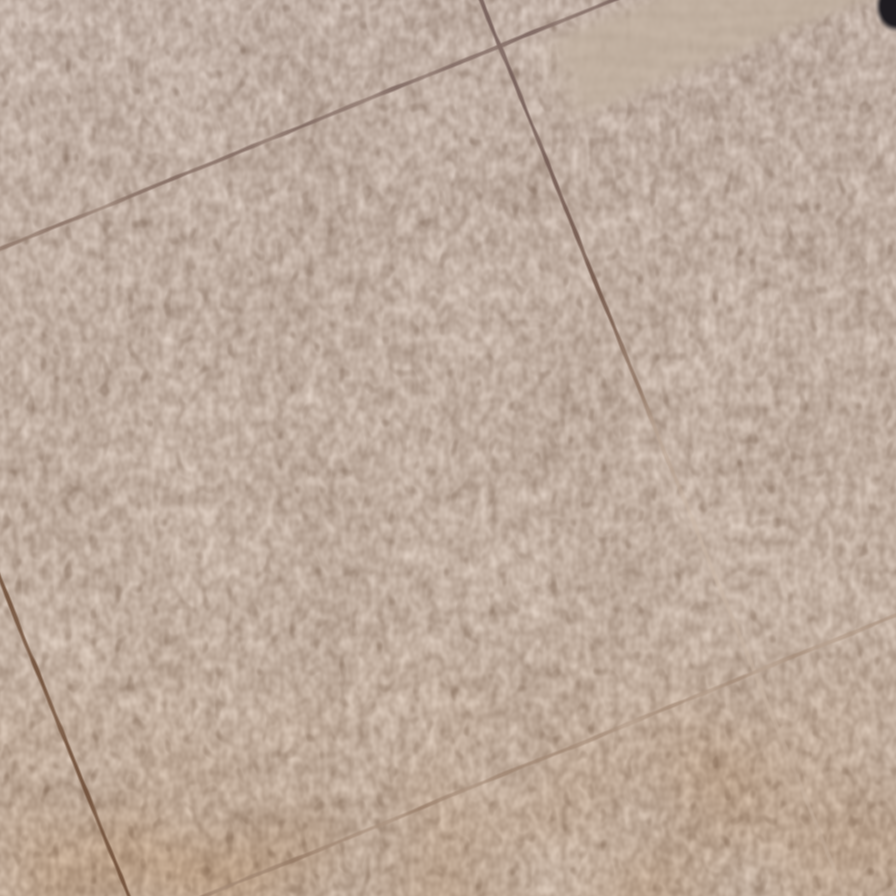
This texture is drawn by a Shadertoy shader. Its source:

```glsl
const vec3 STONE = vec3(0.755, 0.683, 0.630);
const vec3 GRAIN_RANGE = vec3(0.165, 0.178, 0.186);
const vec3 MAUVE_JOINT = vec3(0.46, 0.37, 0.35);
const vec3 BROWN_JOINT = vec3(0.44, 0.31, 0.22);
const vec3 WORN_JOINT = vec3(0.80, 0.72, 0.65);
const vec3 RUST_TINT = vec3(0.95, 0.885, 0.80);
const vec3 SMEAR = vec3(0.755, 0.690, 0.625);
const vec3 SOOT = vec3(0.12, 0.11, 0.13);

const float TILE_ANGLE = 0.386;
const vec2 TILE_ORIGIN = vec2(0.133, -0.086);
const vec2 TILE_SIZE = vec2(0.741, 0.755);
const float JOINT_HALF_WIDTH = 0.0021;

vec2 gradientAt(vec2 cell) {
    vec3 q = fract(cell.xyx * vec3(0.1031, 0.1030, 0.0973));
    q += dot(q, q.yzx + 33.33);
    float angle = 6.28319 * fract((q.x + q.y) * q.z);
    return vec2(cos(angle), sin(angle));
}

float gradientNoise(vec2 p) {
    vec2 i = floor(p), f = fract(p);
    vec2 w = f * f * f * (f * (f * 6.0 - 15.0) + 10.0);
    vec2 e = vec2(1.0, 0.0);
    float a = dot(gradientAt(i), f);
    float b = dot(gradientAt(i + e), f - e);
    float c = dot(gradientAt(i + e.yx), f - e.yx);
    float d = dot(gradientAt(i + 1.0), f - 1.0);
    return mix(mix(a, b, w.x), mix(c, d, w.x), w.y);
}

// Stone grain: slightly upright flecks over broader mottling
float stoneGrain(vec2 p) {
    float flecks = 0.62 * gradientNoise(p * vec2(88.0, 62.0) + 7.0)
                 + 0.42 * gradientNoise(p * vec2(155.0, 115.0) + 31.0);
    float mottle = 0.34 * gradientNoise(p * vec2(36.0, 30.0) + 57.0)
                 + 0.22 * gradientNoise(p * 7.0 + 83.0);
    float pits = smoothstep(0.18, 0.55, gradientNoise(p * vec2(72.0, 54.0) + 113.0));
    return flecks + mottle - 0.42 * pits;
}

float blob(vec2 p, vec2 center, vec2 radius) {
    vec2 d = (p - center) / radius;
    return exp(-dot(d, d));
}

float jointMask(float distanceToLine, float halfWidth, float softness) {
    return 1.0 - smoothstep(halfWidth - softness, halfWidth + softness, distanceToLine);
}

// Dirt fills a joint with colour; a clean joint stays pale and faint
vec3 drawJoint(vec3 base, float mask, float dirt, vec3 dirtColor) {
    vec3 joint = mix(WORN_JOINT, dirtColor, dirt);
    return mix(base, joint, mask * mix(0.5, 0.9, dirt));
}

void mainImage(out vec4 fragColor, in vec2 fragCoord) {
    vec2 p = fragCoord / iResolution.y;
    float c = cos(TILE_ANGLE), s = sin(TILE_ANGLE);
    vec2 q = vec2(c * p.x + s * p.y, c * p.y - s * p.x);

    // Stone, cooler at the top and rustier toward the bottom
    vec3 color = STONE + GRAIN_RANGE * stoneGrain(p);
    color += vec3(-0.004, 0.0, 0.010) * (p.y - 0.5) * 2.0;
    float rust = 0.45 * smoothstep(0.35, 0.0, p.y) * (0.6 + gradientNoise(p * 9.0));
    rust += 0.6 * blob(p, vec2(0.18, 0.03), vec2(0.10, 0.05));
    rust += 0.4 * blob(p, vec2(0.80, 0.15), vec2(0.13, 0.06));
    color *= mix(vec3(1.0), RUST_TINT, clamp(rust, 0.0, 1.0));

    // Rubbed band with fine level streaks
    float band = smoothstep(0.55, 0.575, q.y) * (1.0 - smoothstep(0.64, 0.668, q.y))
               * smoothstep(0.89, 0.96, q.x);
    vec3 streaks = SMEAR + 0.035 * gradientNoise(p * vec2(9.0, 85.0));
    color = mix(color, streaks, 0.85 * band);

    // Tile joints with uneven dirt
    vec2 cell = (q - TILE_ORIGIN) / TILE_SIZE;
    vec2 line = floor(cell + 0.5);
    float waver = 0.0012 * gradientNoise(p * 13.0);
    vec2 gap = abs((cell - line) * TILE_SIZE + waver);
    float softness = max(0.0016, 0.8 / iResolution.y);
    float halfWidth = JOINT_HALF_WIDTH * (1.0 + 0.5 * gradientNoise(p * 40.0));
    float patches = 0.3 * gradientNoise(p * 22.0);
    float columnDirt = mix(1.0, smoothstep(0.42, 0.68, p.y), line.x);
    float rowDirt = mix(mix(0.68, 0.28, p.x), mix(0.68, 1.05, p.x), line.y);
    vec3 dirtColor = mix(BROWN_JOINT, MAUVE_JOINT, smoothstep(0.4, 0.95, p.y));
    color = drawJoint(color, jointMask(gap.x, halfWidth, softness),
                      clamp(columnDirt + patches, 0.0, 1.0), dirtColor);
    color = drawJoint(color, jointMask(gap.y, halfWidth, softness),
                      clamp(rowDirt + patches, 0.0, 1.0), dirtColor);

    // Dark scuff in the corner
    float scuff = smoothstep(0.35, 0.65, blob(p, vec2(1.0, 0.993), vec2(0.024, 0.03)));
    color = mix(color, SOOT, scuff);

    fragColor = vec4(clamp(color, 0.0, 1.0), 1.0);
}
```
